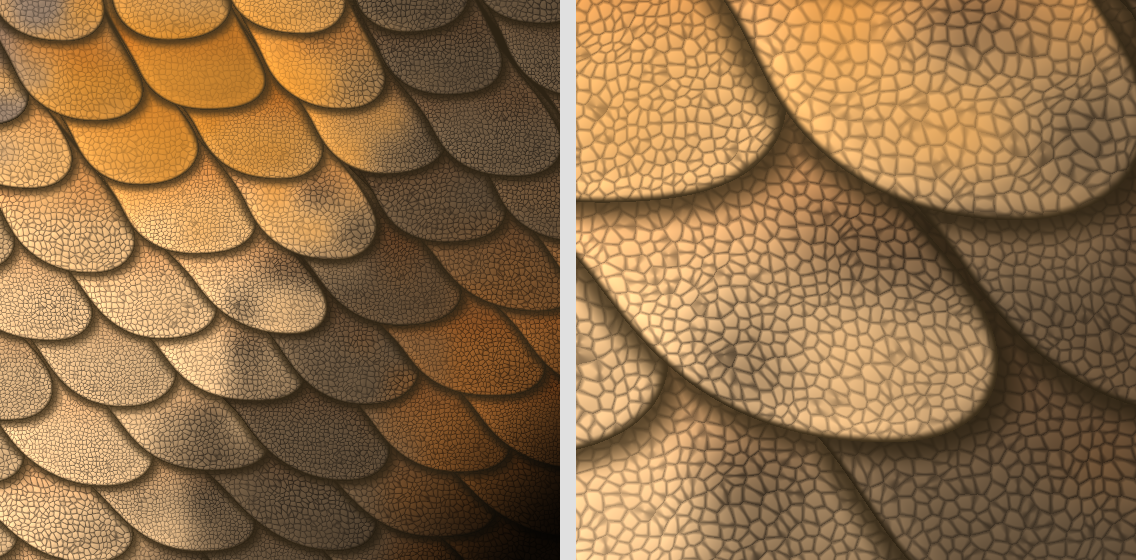
Left, the full canvas; right, a detail of the centre.
Give the GLSL for this texture, as a WebGL 2 fragment shader.

```glsl
#version 300 es
precision highp float;
// Overlapping reptile scales whose diagonal chains bend to the right and grow
// downward. Rows are searched from the top: the first scale hit is visible,
// those passed on the way cast shadow. Voronoi cells form the cracked skin.

uniform vec2 u_resolution;
out vec4 fragColor;

// Layout, in canvas widths with y pointing down
const vec2 ORIGIN = vec2(0.150, 0.124);
const float PITCH = 0.215;
const float ROW_HEIGHT = 0.1265;
const float ROW_TILT = -0.045;
const float DRIFT = 0.078;        // sideways shift per row
const float DRIFT_GROWTH = 0.0091;
const vec2 RADII = vec2(0.106, 0.085);
const vec2 RADII_GROWTH = vec2(0.0035, 0.0045);
const float TIP_LEAN = 0.28;
const float BODY_LENGTH = 0.22;
const float BEND = 0.045;
const float ROUNDNESS = 2.3;
const float JITTER = 0.022;
const float OUTLINE = 0.005;
const float SHADOW_REACH = 0.020;
const float PEBBLES = 118.0;

// Colours
const vec3 TAN = vec3(0.86, 0.70, 0.51);
const vec3 ORANGE = vec3(0.84, 0.55, 0.20);
const vec3 GREY = vec3(0.56, 0.47, 0.39);
const vec3 UMBER = vec3(0.37, 0.30, 0.22);
const vec3 RUST = vec3(0.50, 0.31, 0.14);
const vec3 GAP = vec3(0.18, 0.14, 0.08);

struct Scale {
    vec2 local;    // position relative to the centre of the rounded tip
    vec2 centre;
    vec2 id;
    float dist;    // signed distance to the rim, negative inside
    float shadow;  // distance to the nearest scale lying above
};

float hash(vec2 p) {
    return fract(sin(dot(p, vec2(127.1, 311.7))) * 43758.5453);
}

vec2 hash2(vec2 p) {
    return vec2(hash(p), hash(p + 17.3));
}

float noise(vec2 p) {
    vec2 i = floor(p), f = fract(p);
    f = f * f * (3.0 - 2.0 * f);
    return mix(mix(hash(i), hash(i + vec2(1, 0)), f.x),
               mix(hash(i + vec2(0, 1)), hash(i + 1.0), f.x), f.y);
}

// Sideways position of the body axis: strong lean above, slight lean in the tip
float axisAt(float y, float lean) {
    float above = 0.5 * (y - sqrt(y * y + BEND * BEND)) + 0.5 * BEND;
    return lean * mix(above, y, TIP_LEAN);
}

float scaleDistance(vec2 q, vec2 radii, float lean) {
    vec2 e = vec2(abs(q.x - axisAt(q.y, lean)), max(q.y, 0.0)) / radii;
    float r = pow(pow(e.x, ROUNDNESS) + pow(e.y, ROUNDNESS), 1.0 / ROUNDNESS);
    return max((r - 1.0) * radii.y, -q.y - BODY_LENGTH);
}

Scale findScale(vec2 p) {
    Scale s = Scale(vec2(0), p, vec2(0), 1.0, 1.0);
    float level = p.y - ORIGIN.y - ROW_TILT * (p.x - ORIGIN.x);
    float firstRow = floor(level / ROW_HEIGHT) - 1.0;
    for (int j = 0; j < 5; j++) {
        float row = firstRow + float(j);
        vec2 start = ORIGIN + row * vec2(DRIFT + DRIFT_GROWTH * row, ROW_HEIGHT);
        float lean = max(DRIFT + 2.0 * DRIFT_GROWTH * row, 0.04) / ROW_HEIGHT;
        float along = p.x - start.x - axisAt(level - row * ROW_HEIGHT, lean);
        float column = floor(along / PITCH + 0.5);
        for (int i = 1; i >= -1; i--) {
            vec2 id = vec2(column + float(i), row);
            vec2 centre = start + id.x * PITCH * vec2(1.0, ROW_TILT);
            centre.y += ROW_TILT * (start.x - ORIGIN.x);
            centre += (hash2(id) - 0.5) * JITTER;
            vec2 radii = (RADII + RADII_GROWTH * row) * (0.96 + 0.12 * hash2(id + 5.7));
            float d = scaleDistance(p - centre, radii, lean);
            if (d < 0.0) return Scale(p - centre, centre, id, d, s.shadow);
            s.shadow = min(s.shadow, d);
        }
    }
    return s;
}

// x: crack mask, y: side lighting of the pebble
vec2 pebbleSkin(vec2 p) {
    vec2 cell = floor(p), nearest = vec2(0);
    float f1 = 9.0, f2 = 9.0;
    for (int y = -1; y <= 1; y++)
    for (int x = -1; x <= 1; x++) {
        vec2 c = cell + vec2(x, y);
        vec2 r = c + 0.1 + 0.8 * hash2(c) - p;
        float d = length(r);
        if (d < f1) { f2 = f1; f1 = d; nearest = r; }
        else f2 = min(f2, d);
    }
    return vec2(smoothstep(0.0, 0.4, f2 - f1), dot(nearest, vec2(0.6, 0.8)));
}

// Broad pigment; w is how smooth and glossy the skin is
vec4 pigment(vec2 p) {
    vec2 o = (p - vec2(0.36, 0.15)) / vec2(0.34, 0.22);
    float orange = exp(-dot(o, o));
    float dark = smoothstep(0.52, 0.78, p.x + 0.6 * max(p.y - 0.3, 0.0));
    float rust = smoothstep(0.60, 0.84, p.x) * smoothstep(0.28, 0.65, p.y);
    vec3 c = mix(TAN, ORANGE, clamp(orange * 1.25, 0.0, 1.0));
    c = mix(c, GREY, smoothstep(0.26, 0.06, p.x + p.y));
    return vec4(mix(c, mix(UMBER, RUST, rust), dark), orange * (1.0 - dark));
}

void main() {
    vec2 uv = gl_FragCoord.xy / u_resolution;
    vec2 p = vec2(uv.x, 1.0 - uv.y);
    Scale s = findScale(p + 0.005 * sin(p.yx * vec2(17.0, 14.0) + vec2(0.5, 2.0)));

    // Pigment varies per scale, with mottled grey toward the base
    float mottle = noise(p * 14.0 + s.id * 3.1);
    vec4 skin = pigment(mix(p, s.centre, 0.4) + (mottle - 0.5) * 0.12);
    float base = smoothstep(0.03, -0.07, s.local.y);
    vec3 color = mix(skin.rgb, skin.rgb * GREY * 1.55, base * (0.3 + 0.6 * mottle));
    color *= 0.91 + 0.16 * hash(s.id + 2.4);

    // Cracked pebbles, finer on some scales and faint where glossy
    float size = PEBBLES * (0.8 + 0.4 * hash(s.id + 9.1));
    vec2 pebble = pebbleSkin(s.local * size + s.id * 31.0 + 0.8 * noise(p * 40.0));
    float rough = (1.0 - 0.75 * skin.w) * (0.55 + 0.45 * mottle);
    color *= mix(1.0, 0.62 + 0.50 * pebble.x + 0.18 * pebble.y, rough);

    // Domed light from the left and a bright lip inside the rim
    color *= 1.03 - 0.8 * s.local.x - 0.3 * s.local.y;
    float lip = smoothstep(-0.022, -0.010, s.dist) * smoothstep(-0.003, -0.010, s.dist);
    color *= 1.0 + 0.07 * lip;

    // Contact shadow, dark outline and the dim lower right corner
    float lit = smoothstep(0.0, SHADOW_REACH, s.shadow);
    vec3 shade = GAP * (0.65 + 0.9 * skin.r);
    color = mix(shade, color, 0.15 + 0.85 * lit);
    color = mix(shade, color, smoothstep(0.0, OUTLINE, -s.dist));
    color *= 1.0 - 0.9 * smoothstep(1.5, 1.95, p.x + p.y);
    fragColor = vec4(clamp(color, 0.0, 1.0), 1.0);
}
```
